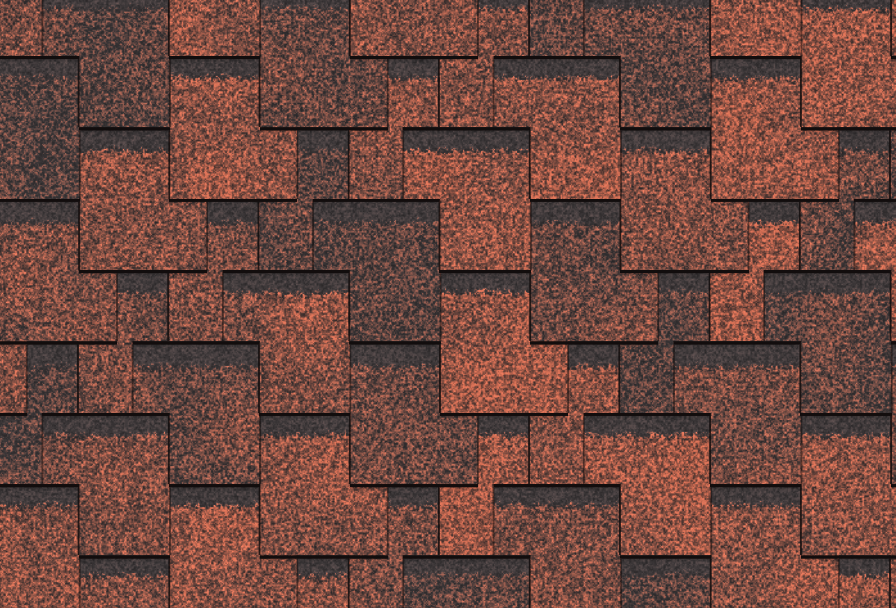
Write a WebGL 1 fragment shader that draws this texture.

```glsl
precision highp float;
uniform vec2 u_resolution;

// Layout, measured in course heights
const float COURSES = 8.52;          // courses down the canvas
const float TOP_LAP = 0.783;         // depth of the first lap line
const float PERIOD = 7.586;          // horizontal repeat
const float STAGGER = PERIOD / 6.0;  // shift left per course
const float FIRST_X = 5.432;
const vec3 SLOT_START = vec3(0.0, 1.484, 4.535);
const vec3 SLOT_END = vec3(0.718, 3.255, 5.791);

// Edges and bands
const float LAP_HALF = 0.023;
const float SEAM_HALF = 0.013;
const float LEFT_SEAM = 0.85;
const float RIGHT_SEAM = 0.55;
const vec2 BAND_DEPTH = vec2(0.28, 0.38);

// Granules and tones
const float GRAIN_COARSE = 0.032;
const float GRAIN_FINE = 0.018;
const float GRAIN_TINT = 1.3;
const float GRAIN_LIGHT = 0.75;
const vec2 TONE_RANGE = vec2(0.24, 0.80);
const vec3 CHARCOAL = vec3(0.25, 0.23, 0.235);
const vec3 RUST = vec3(0.67, 0.36, 0.28);
const vec3 SHADOW = vec3(0.07, 0.05, 0.05);

float hash(vec2 p) {
  vec3 q = fract(vec3(p.xyx) * 0.1031);
  q += dot(q, q.yzx + 33.33);
  return fract((q.x + q.y) * q.z);
}

float noise(vec2 p) {
  vec2 i = floor(p);
  vec2 f = fract(p);
  f = f * f * (3.0 - 2.0 * f);
  float low = mix(hash(i), hash(i + vec2(1.0, 0.0)), f.x);
  float high = mix(hash(i + vec2(0.0, 1.0)), hash(i + 1.0), f.x);
  return mix(low, high, f.y);
}

// Returns: tab flag, piece number, distance to left and right tab edges
vec4 courseLayout(float x, float course) {
  float along = x - FIRST_X + STAGGER * course;
  float cycle = floor(along / PERIOD);
  float u = along - cycle * PERIOD;
  float slot = step(SLOT_START.y, u) + step(SLOT_START.z, u);
  float tabStart = slot < 0.5 ? SLOT_END.x : (slot < 1.5 ? SLOT_END.y : SLOT_END.z);
  vec3 starts = abs(u - SLOT_START);
  float rightEdge = min(min(starts.x, starts.y), min(starts.z, PERIOD - u));
  return vec4(step(tabStart, u), slot + 3.0 * cycle, abs(u - tabStart), rightEdge);
}

float stroke(float dist, float halfWidth, float blur) {
  return 1.0 - smoothstep(halfWidth - blur, halfWidth + blur, dist);
}

void main() {
  float unit = COURSES / u_resolution.y;
  float blur = 0.6 * unit;
  vec2 p = gl_FragCoord.xy * unit;
  p.y = COURSES - p.y - TOP_LAP;
  float course = floor(p.y);
  float drop = p.y - course;

  // A tab belongs to the piece that begins one course above it
  vec4 here = courseLayout(p.x, course);
  vec4 above = courseLayout(p.x, course - 1.0);
  vec2 piece = vec2(here.y, course - here.x);

  // Granules and uneven blend of each piece
  float grain = 0.6 * noise(p / GRAIN_COARSE + 50.0)
              + 0.4 * noise(p / GRAIN_FINE + 90.0) - 0.5;
  float patchy = noise(p * 1.1 + piece * 7.3) - 0.5;
  float tone = mix(TONE_RANGE.x, TONE_RANGE.y, hash(piece + 41.7));
  tone += 0.35 * patchy + GRAIN_TINT * grain;

  // Charcoal band with a ragged lower edge
  float depth = mix(BAND_DEPTH.x, BAND_DEPTH.y, hash(vec2(course, 5.3)));
  float ragged = drop - depth + 0.16 * grain + 0.05 * (noise(p * 7.0) - 0.5);
  float band = (1.0 - here.x) * (1.0 - smoothstep(-0.04, 0.05, ragged));
  tone = mix(tone, 0.02 + 0.15 * grain, band);
  vec3 color = mix(CHARCOAL, RUST, clamp(tone, 0.0, 1.1));
  color *= 1.0 + GRAIN_LIGHT * grain;

  // Lap shadows, absent where a piece runs on into its tab
  float lap = 1.0 - (1.0 - above.x) * here.x;
  float line = lap * stroke(abs(drop - LAP_HALF), LAP_HALF, blur);
  color *= 1.0 - 0.25 * lap * (1.0 - smoothstep(0.0, 0.12, drop));

  // Vertical seams
  line = max(line, LEFT_SEAM * stroke(here.z, SEAM_HALF, blur));
  line = max(line, RIGHT_SEAM * stroke(here.w, SEAM_HALF, blur));
  gl_FragColor = vec4(mix(color, SHADOW, line), 1.0);
}
```
